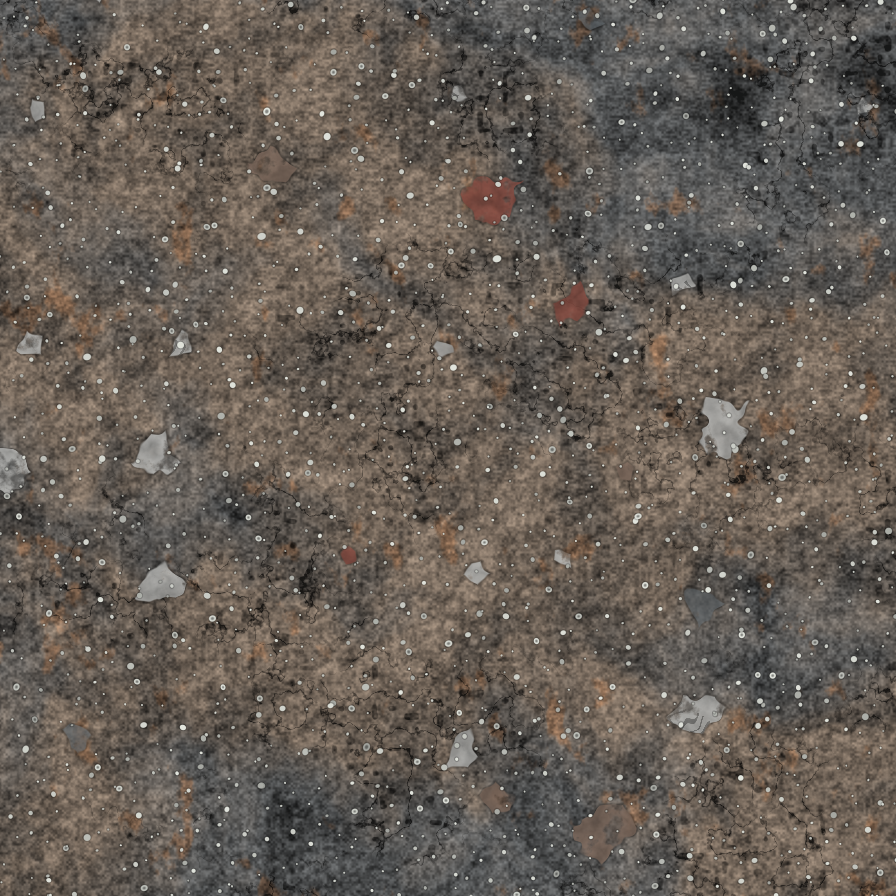
Write a WebGL 1 fragment shader that draws this texture.

```glsl
precision highp float;
// Trodden dirt ground: brown crust and slate stains, pale specks, torn paper scraps.

#define BASE_TONE 0.362
#define STAIN_SCALE 3.6
#define CLOD_SCALE 22.0
#define GRAIN_SCALE 190.0
#define GRAIN_CONTRAST 0.16
#define RELIEF 0.17
#define SPECK_CELLS 33.0
#define SPECK_SHARE 0.62
#define SCRAP_CELLS 7.0
#define SCRAP_SHARE 0.56

uniform vec2 u_resolution;

float hash(vec2 p) {
  return fract(sin(dot(p, vec2(127.1, 311.7))) * 43758.5453);
}

vec2 hash2(vec2 p) {
  return vec2(hash(p + 3.7), hash(p + 19.3));
}

mat2 rotation(float a) {
  float c = cos(a), s = sin(a);
  return mat2(c, s, -s, c);
}

float noise(vec2 p) {
  vec2 cell = floor(p), f = fract(p);
  f = f * f * (3.0 - 2.0 * f);
  vec2 e = vec2(1.0, 0.0);
  return mix(mix(hash(cell), hash(cell + e.xy), f.x),
             mix(hash(cell + e.yx), hash(cell + e.xx), f.x), f.y);
}

float fbm(vec2 p) {
  float sum = 0.0, amp = 0.5;
  for (int i = 0; i < 5; i++) {
    sum += amp * noise(p);
    p = rotation(0.65) * p * 2.03 + 17.0;
    amp *= 0.5;
  }
  return sum / 0.97;
}

vec3 ground(vec2 uv) {
  vec2 warp = vec2(fbm(uv * 7.0), fbm(uv * 7.0 + 31.0)) - 0.5;
  float stain = fbm((uv + warp * 0.15) * STAIN_SCALE + 5.0);
  float crust = smoothstep(0.36, 0.64, stain);
  float clod = fbm(uv * CLOD_SCALE + warp * 3.0);

  // Broad tone, then fine grit
  float tone = BASE_TONE + 0.05 * (crust - 0.5) + 0.30 * (clod - 0.5);
  tone += GRAIN_CONTRAST * (noise(uv * GRAIN_SCALE) - 0.5);
  tone += GRAIN_CONTRAST * (noise(uv * GRAIN_SCALE * 2.1 + 40.0) - 0.5);

  // Lit crumbs, rougher on the crust
  vec2 light = vec2(-0.003, 0.004);
  float slope = fbm(uv * 65.0) - fbm((uv + light) * 65.0);
  tone += RELIEF * slope * (0.7 + 0.9 * crust);

  // Dark smears running down to the right
  vec2 along = rotation(0.6) * (uv + warp * 0.09);
  float smear = fbm(along * vec2(6.0, 17.0) + 60.0);
  tone -= 0.11 * smoothstep(0.55, 0.75, smear) * (1.2 - crust);

  // Short cracks and pits
  float ridge = abs(fbm(uv * 34.0 + 80.0) - 0.5);
  float patches = smoothstep(0.48, 0.66, fbm(uv * 9.0 + 12.0));
  tone -= 0.17 * (1.0 - smoothstep(0.0, 0.03, ridge)) * patches;
  tone -= 0.15 * smoothstep(0.72, 0.88, noise(uv * 110.0 + 9.0)) * patches;

  vec3 slate = vec3(0.98, 1.0, 1.01), brown = vec3(1.12, 0.99, 0.87);
  vec3 tint = mix(slate, brown, clamp(crust + 0.9 * (clod - 0.5), 0.0, 1.0));
  float rust = smoothstep(0.64, 0.78, fbm(uv * vec2(34.0, 26.0) + 140.0));
  tint = mix(tint, vec3(1.32, 0.95, 0.68), 0.65 * rust);
  return max(tone, 0.09) * tint;
}

vec3 addScraps(vec3 col, vec2 uv, float px) {
  vec2 home = floor(uv * SCRAP_CELLS);
  vec2 ragged = vec2(noise(uv * 85.0), noise(uv * 85.0 + 50.0)) - 0.5;
  for (int k = 0; k < 9; k++) {
    vec2 id = home + vec2(mod(float(k), 3.0), floor(float(k) / 3.0)) - 1.0;
    float present = step(hash(id + 71.0), SCRAP_SHARE);
    float kind = hash(id + 33.0), size = mix(0.009, 0.031, pow(hash(id + 8.0), 1.6));
    vec2 q = uv - (id + 0.1 + 0.8 * hash2(id)) / SCRAP_CELLS;
    q = rotation(6.28 * hash(id + 54.0)) * q + ragged * size * 0.5;

    // Torn polygon from five cut edges
    float d = -1.0;
    for (int i = 0; i < 5; i++) {
      float n = float(i), a = 1.257 * n + 0.8 * hash(id + n * 5.3);
      float reach = size * mix(0.5, 1.15, hash(id + n * 9.1 + 2.0));
      d = max(d, dot(q, vec2(cos(a), sin(a))) - reach);
    }
    float wear = fbm(uv * 48.0 + id * 7.0);
    float fold = abs(noise(q * 75.0 + id) - 0.5);
    vec3 paper = vec3(0.69, 0.69, 0.68);
    float cover = 0.9;
    if (kind > 0.62) { paper = vec3(0.42, 0.45, 0.47); cover = 0.6; }
    if (kind > 0.80) { paper = vec3(0.50, 0.42, 0.37); cover = 0.85; }
    if (kind > 0.95) { paper = vec3(0.53, 0.30, 0.26); }
    float print = smoothstep(0.6, 0.8, sin(q.y * 620.0)) * step(kind, 0.3) * step(0.0, q.x);
    paper *= 0.82 + 0.5 * (wear - 0.3) + 0.25 * fold - 0.3 * print;
    cover *= 1.0 - 0.7 * smoothstep(0.55, 0.72, wear);
    col *= 1.0 - 0.25 * present * (1.0 - smoothstep(0.0, 0.004, d));
    col = mix(col, paper, present * cover * (1.0 - smoothstep(-px, px, d)));
  }
  return col;
}

vec3 addSpecks(vec3 col, vec2 uv, float px) {
  for (int layer = 0; layer < 2; layer++) {
    float n = float(layer), cells = SPECK_CELLS * (1.0 + 0.23 * n);
    vec2 g = rotation(0.4 + 0.9 * n) * uv * cells + 90.0 * n;
    vec2 id = floor(g);
    vec2 q = (fract(g) - 0.15 - 0.7 * hash2(id + 11.0)) / cells;
    float r = 0.0011 + 0.0028 * pow(hash(id + 27.0), 3.0);
    float d = length(q * vec2(1.0, 0.8 + 0.4 * hash(id + 4.0))) - r;
    float present = step(hash(id + 63.0), SPECK_SHARE);
    float hollow = step(0.0031, r) * step(0.5, hash(id + 45.0));
    vec3 chalk = vec3(0.85, 0.86, 0.83) * mix(0.75, 1.05, hash(id + 81.0));
    chalk *= 1.0 - 0.4 * hollow * (1.0 - smoothstep(-px, px, d + 0.002));
    col *= 1.0 - 0.25 * present * (1.0 - smoothstep(0.0, 0.002, d));
    col = mix(col, chalk, present * (1.0 - smoothstep(-0.7 * px, 0.7 * px, d)));
  }
  return col;
}

void main() {
  float px = 1.0 / min(u_resolution.x, u_resolution.y);
  vec2 uv = gl_FragCoord.xy * px;
  vec3 col = addScraps(ground(uv), uv, px);
  gl_FragColor = vec4(addSpecks(col, uv, px), 1.0);
}
```
